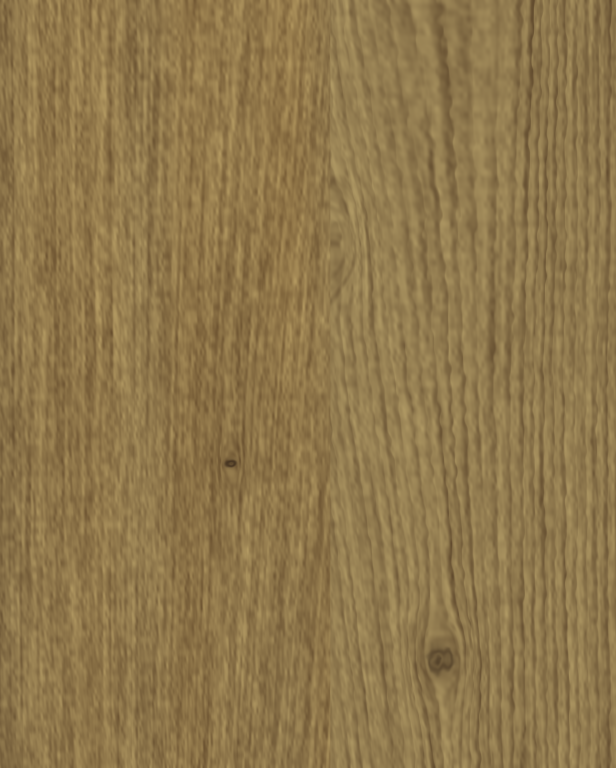
A Shadertoy shader for this texture:

```glsl
// Two oak boards joined by a vertical seam, with streaked grain and two small knots.

const float SEAM_X = 0.430;
const vec2 SMALL_KNOT = vec2(0.301, 0.396);
const vec2 LARGE_KNOT = vec2(0.574, 0.143);
const vec2 ARC_CENTER = vec2(0.428, 0.690);

const vec3 DARK_OAK = vec3(0.43, 0.34, 0.21);
const vec3 LIGHT_OAK = vec3(0.64, 0.55, 0.355);
const vec3 KNOT_BROWN = vec3(0.20, 0.14, 0.09);
const vec3 WARM_TINT = vec3(0.018, -0.004, -0.022);

float hash(vec2 p) {
    return fract(sin(dot(p, vec2(127.1, 311.7))) * 43758.5453);
}

float noise(vec2 p) {
    vec2 i = floor(p), f = fract(p);
    f = f * f * (3.0 - 2.0 * f);
    float low = mix(hash(i), hash(i + vec2(1, 0)), f.x);
    float high = mix(hash(i + vec2(0, 1)), hash(i + vec2(1, 1)), f.x);
    return mix(low, high, f.y);
}

// Noise centred on zero
float grain(vec2 p, vec2 frequency) {
    return noise(p * frequency) - 0.5;
}

float blob(vec2 p, vec2 center, vec2 size) {
    vec2 d = (p - center) / size;
    return exp(-dot(d, d));
}

// Sideways shift that parts the fibres around a center
float part(vec2 p, vec2 center, vec2 size) {
    return (center.x - p.x) * blob(p, center, size);
}

// Fine streaks of several widths
float streaks(vec2 g) {
    return 0.50 * grain(g, vec2(270.0, 9.0))
         + 0.34 * grain(g + 3.7, vec2(140.0, 3.0))
         + 0.16 * grain(g + 8.1, vec2(52.0, 1.2));
}

// Short slanted pore marks in two sizes
float pores(vec2 g, float slant) {
    vec2 q = vec2(g.x + slant * g.y, g.y);
    return 0.75 * grain(q, vec2(330.0, 120.0)) + 0.55 * grain(q + 5.3, vec2(250.0, 60.0));
}

// Dark, uneven growth lines
float growthLines(vec2 g, float count) {
    float v = g.x * count + 1.3 * noise(g * vec2(19.0, 0.8));
    float id = floor(v), f = fract(v);
    float line = smoothstep(0.30, 0.78, f) * (1.0 - smoothstep(0.80, 1.0, f));
    float strength = 0.40 + 0.60 * hash(vec2(id, 4.0));
    return line * strength * (0.55 + 0.7 * noise(vec2(id * 7.3, g.y * 9.0)));
}

// Thin nested ovals
float ovalRings(vec2 p, vec2 center, vec2 size) {
    float e = length((p - center) / size) + 0.3 * grain(p, vec2(24.0, 18.0));
    float ring = smoothstep(0.13, 0.0, abs(e - 1.0));
    return ring + 0.6 * smoothstep(0.12, 0.0, abs(e - 0.6));
}

float leftTone(vec2 p) {
    vec2 g = p;
    g.x -= 0.07 * (p.y - 0.5) * smoothstep(0.10, 0.40, p.x);
    g.x += 0.006 * grain(p, vec2(7.0, 4.0)) + part(p, SMALL_KNOT, vec2(0.012, 0.025));
    float tone = 0.67 + streaks(g) + 0.62 * pores(g, 0.12);
    tone += 0.17 * grain(g, vec2(13.0, 0.9)) + 0.12 * grain(p, vec2(5.0, 4.0));
    tone -= 0.16 * growthLines(g, 100.0);
    tone -= 0.16 * blob(p, vec2(0.308, 0.50), vec2(0.040, 0.15));
    tone -= 0.08 * smoothstep(0.36, SEAM_X, p.x);
    return tone - 0.22 * blob(p, SMALL_KNOT, vec2(0.045, 0.022));
}

float rightTone(vec2 p) {
    vec2 g = p;
    g.x += 0.11 * p.y * smoothstep(0.70, 0.44, p.x);
    g.x += 0.010 * grain(p, vec2(6.0, 4.0)) + 0.002 * grain(p, vec2(30.0, 26.0));
    g.x += part(p, LARGE_KNOT, vec2(0.034, 0.060)) + part(p, ARC_CENTER, vec2(0.035, 0.09));
    vec2 rough = g + vec2(0.0035 * grain(p, vec2(160.0, 75.0)), 0.0);
    float lineAmount = mix(0.42, 0.66, smoothstep(0.46, 0.60, p.x));
    float tone = 0.80 + 0.70 * streaks(g) + 0.46 * pores(g, 0.05);
    tone += 0.12 * grain(g, vec2(11.0, 1.0)) - lineAmount * growthLines(rough, 72.0);
    tone -= 0.34 * ovalRings(p, ARC_CENTER, vec2(0.032, 0.078));
    tone -= 0.08 * smoothstep(0.55, 0.80, p.x) * p.y;
    return tone - 0.32 * blob(p, LARGE_KNOT, vec2(0.034, 0.038));
}

// Dark rough heart of a knot, ringed near its edge
float knotHeart(vec2 p, vec2 center, vec2 size) {
    float r = length((p - center) / size) + 0.7 * grain(p, vec2(130.0, 110.0));
    float rings = 0.5 + 0.5 * cos(r * 8.0);
    return smoothstep(1.5, 0.4, r) * mix(0.45, 1.0, rings);
}

void mainImage(out vec4 fragColor, in vec2 fragCoord) {
    vec2 p = fragCoord / iResolution.y;
    float soft = 1.0 / iResolution.y;
    float rightBoard = smoothstep(-soft, soft, p.x - SEAM_X);

    float tone = mix(leftTone(p), rightTone(p), rightBoard);
    vec3 color = mix(DARK_OAK, LIGHT_OAK, clamp(tone, -0.25, 1.25));

    // Honey bands on the left board, cooler wood on the right
    float warmth = mix(0.40 + 0.8 * grain(p, vec2(16.0, 1.3)), -0.10, rightBoard);
    color += WARM_TINT * warmth;

    color = mix(color, KNOT_BROWN, 0.92 * knotHeart(p, SMALL_KNOT, vec2(0.009, 0.007)));
    color = mix(color, KNOT_BROWN, 0.60 * knotHeart(p, LARGE_KNOT, vec2(0.017, 0.019)));
    fragColor = vec4(color, 1.0);
}
```
